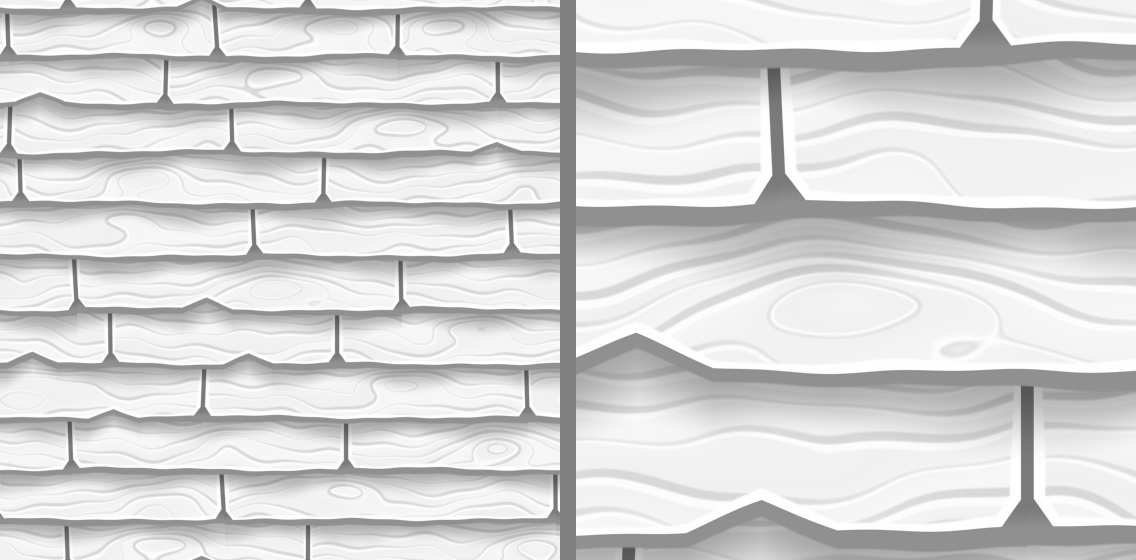
Left, the full canvas; right, a detail of the centre.
Write a Shadertoy shader that draws this texture map.

```glsl
const float ROWS = 11.0;
const float FIRST_EDGE = 0.013;     // bottom of the top row, measured downward
const float GAP = 0.0038;           // half width of a joint
const float CHAMFER = 0.0115;
const float RIM = 0.0062;           // white edge of a plank
const float BAND = 0.0105;          // thickness seen under a plank
const float SHADOW_REACH = 0.052;
const float SHADOW_TONE = 0.69;
const float GRAIN_LINES = 4.4;      // per plank height
const float GRAIN_WIDTH = 0.0027;

const vec3 WOOD = vec3(0.955);
const vec3 GRAIN = vec3(0.845);
const vec3 LIGHT = vec3(0.995);
const vec3 BAND_COLOR = vec3(0.565);
const vec3 GAP_COLOR = vec3(0.48);

// Joint positions across each row; a repeated value means two planks.
const vec3 JOINTS[11] = vec3[11](
    vec3(0.120, 0.550, 0.550), vec3(0.014, 0.386, 0.710),
    vec3(0.296, 0.889, 0.889), vec3(0.017, 0.414, 0.414),
    vec3(0.036, 0.578, 0.578), vec3(0.453, 0.913, 0.913),
    vec3(0.135, 0.716, 0.716), vec3(0.197, 0.602, 0.602),
    vec3(0.363, 0.941, 0.941), vec3(0.126, 0.618, 0.618),
    vec3(0.398, 0.992, 0.992));

float hash(vec2 p) {
    return fract(sin(dot(p, vec2(127.1, 311.7))) * 4375.85);
}

// Row spacing swells slowly down the wall.
float rowBottom(float row) {
    float swell = cos(6.2832 * (row - 3.6) / ROWS);
    return FIRST_EDGE + row / ROWS - 0.0045 - 0.011 * swell;
}

float edgeWobble(float x, float row) {
    float a = 6.2832 * x;
    return 0.0022 * sin(2.0 * a + row * 2.3) + 0.0014 * sin(5.0 * a + row * 4.1)
         + 0.0007 * sin(13.0 * a + row);
}

// Height field whose contours are the grain; a bump closes them into a knot.
float grainField(vec2 q, float seed, float width) {
    float phase = seed * 40.0;
    float v = q.y * ROWS;
    float f = GRAIN_LINES * v
            + 0.55 * sin(q.x * 15.0 + phase + v * 1.3)
            + 0.32 * sin(q.x * 31.0 - phase * 1.7 + v * 2.4)
            + 0.12 * sin(q.x * 67.0 + phase * 2.3 - v * 3.0);
    vec2 center = vec2(width * mix(0.2, 0.8, fract(seed * 17.3)),
                       mix(-0.75, -0.35, fract(seed * 29.7)));
    vec2 e = (vec2(q.x, v) - center) / vec2(mix(0.06, 0.11, fract(seed * 7.9)), 0.27);
    float bump = mix(1.1, 2.9, step(0.4, fract(seed * 53.1)));
    return f + bump * exp(-dot(e, e));
}

vec3 woodColor(vec2 q, float seed, float width, float aa) {
    const float H = 0.0008;
    float f = grainField(q, seed, width);
    vec2 slope = vec2(grainField(q + vec2(H, 0.0), seed, width),
                      grainField(q + vec2(0.0, H), seed, width)) - f;
    float dist = (fract(f) - 0.5) * H / max(length(slope), 12.0 * H);
    float taper = 0.5 + 0.5 * sin(q.x * 19.0 + floor(f) * 2.4 + seed * 30.0);
    float w = GRAIN_WIDTH * mix(0.3, 1.0, taper);
    float soft = aa + 0.0006;
    float groove = 1.0 - smoothstep(w - soft, w + soft, abs(dist));
    float glint = 1.0 - smoothstep(w - soft, w + soft, abs(dist - 2.0 * w));
    vec3 col = WOOD + 0.012 * sin(f * 2.1 + q.x * 9.0);
    col = mix(col, LIGHT, glint * 0.85);
    return mix(col, GRAIN, groove * mix(0.45, 1.0, taper));
}

// Casts a row's shadow on the color below, then lays its planks on top.
vec3 layRow(vec3 col, vec2 p, float row, float aa) {
    float id = mod(row + ROWS, ROWS);
    float base = rowBottom(row);

    // Nearest leaning joint on each side
    vec3 joints = JOINTS[int(id + 0.5)];
    float left = 2.0, right = 2.0, leftJoint = 0.0;
    for (int i = 0; i < 3; i++) {
        float lean = (hash(vec2(joints[i], id)) - 0.5) * 0.14;
        float offset = fract(p.x - joints[i] - lean * (p.y - base + 0.04));
        if (offset < left) { left = offset; leftJoint = joints[i]; }
        right = min(right, 1.0 - offset);
    }
    float width = left + right;
    float seed = hash(vec2(leftJoint * 3.0, id + 5.0));

    // Tilted lower edge, sometimes with a chipped bite
    float along = left / width;
    float bite = max(0.0, 1.0 - abs(left - width * mix(0.3, 0.8, fract(seed * 11.0))) / 0.045);
    float bottom = base + edgeWobble(p.x, id) + (fract(seed * 23.0) - 0.5) * 0.009 * (along - 0.5)
                 - 0.017 * bite * step(0.72, fract(seed * 37.0));
    float below = p.y - bottom;

    // Plank outline
    float side = min(left, right) - GAP;
    float corner = 0.81 * side - 0.58 * below - 0.81 * CHAMFER;
    float inside = min(min(side, -below), corner);

    // Soft shadow, then the dark underside and joint
    float reach = SHADOW_REACH * (0.82 + 0.18 * sin(p.x * 25.0 + id * 3.0));
    float shade = 1.0 - smoothstep(0.0, reach, below - BAND * 0.5);
    col *= mix(1.0, SHADOW_TONE, shade);
    float thick = BAND * (0.9 + 0.2 * sin(p.x * 12.566 + id * 1.9));
    vec3 dark = mix(GAP_COLOR, BAND_COLOR, smoothstep(-0.012, 0.003, below));
    col = mix(col, dark, 1.0 - smoothstep(thick - aa, thick + aa + 0.001, below));

    // Plank face and bright rim
    vec3 face = woodColor(vec2(left, p.y - base), seed, width, aa);
    float rim = RIM * (0.8 + 0.25 * sin(p.x * 41.0 + p.y * 33.0));
    face = mix(LIGHT, face, smoothstep(rim - aa, rim + aa + 0.001, inside));
    return mix(col, face, smoothstep(-aa, aa, inside));
}

void mainImage(out vec4 fragColor, in vec2 fragCoord) {
    vec2 p = fragCoord / iResolution.xy;
    p.y = 1.0 - p.y;
    float aa = 0.8 / iResolution.y;
    float upper = floor((p.y - FIRST_EDGE) * ROWS);
    vec3 col = WOOD;
    for (float step = 2.0; step >= 0.0; step--) col = layRow(col, p, upper + step, aa);
    fragColor = vec4(col, 1.0);
}
```
